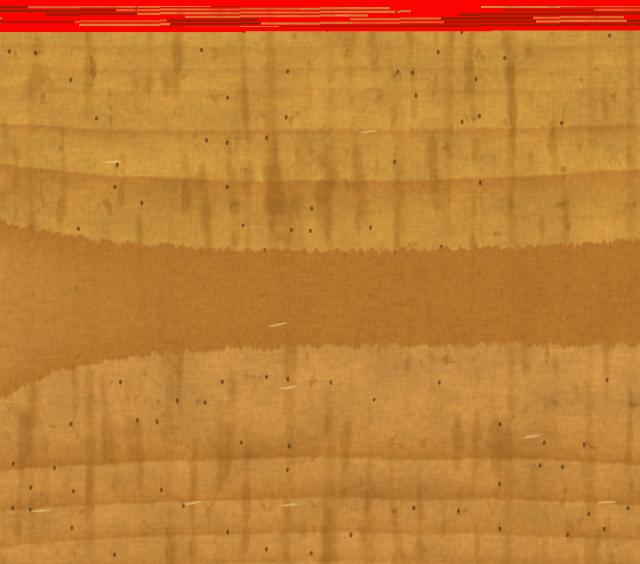
Give the GLSL for this texture, as a Shadertoy shader.

```glsl
const vec3 PALE_TOP = vec3(0.785, 0.575, 0.245);
const vec3 PALE_LOW = vec3(0.785, 0.555, 0.270);
const vec3 LATE_WOOD = vec3(0.695, 0.450, 0.175);
const vec3 STAIN = vec3(0.520, 0.310, 0.085);
const vec3 NICK = vec3(0.900, 0.740, 0.480);
const vec3 RED = vec3(0.985, 0.010, 0.000);

float hash(vec2 p) {
    vec3 q = fract(vec3(p.xyx) * 0.1031);
    q += dot(q, q.yzx + 33.33);
    return fract((q.x + q.y) * q.z);
}

vec2 gradient(vec2 cell) {
    float angle = 6.2832 * hash(cell);
    return vec2(cos(angle), sin(angle));
}

float noise(vec2 p) {
    vec2 i = floor(p), f = fract(p);
    vec2 u = f * f * f * (f * (f * 6.0 - 15.0) + 10.0);
    vec2 e = vec2(1.0, 0.0);
    float low = mix(dot(gradient(i), f), dot(gradient(i + e.xy), f - e.xy), u.x);
    float high = mix(dot(gradient(i + e.yx), f - e.yx), dot(gradient(i + e.xx), f - e.xx), u.x);
    return mix(low, high, u.y);
}

float fbm(vec2 p) {
    float sum = 0.0, amp = 1.0;
    for (int i = 0; i < 4; i++) {
        sum += amp * noise(p);
        p = p * 2.03 + 17.3;
        amp *= 0.55;
    }
    return sum;
}

// Depth below (side = 1) or above (side = -1) a sagging ring edge
float ringDepth(vec2 p, float level, float sag, float flare, float side) {
    float x = 2.0 * p.x - 1.0;
    float edge = level - side * (sag * x * x + flare * exp(-7.0 * p.x));
    return side * (p.y - edge);
}

// Late wood: one sharp edge, then a fade
float ring(float depth, float soft, float fade) {
    return smoothstep(-soft, soft, depth) * exp(-max(depth, 0.0) / fade);
}

// Scattered slanted flecks, one candidate per cell
float flecks(vec2 p, vec2 grid, vec2 size, float chance, float seed) {
    vec2 q = p * grid, cell = floor(q);
    float h = hash(cell + seed);
    vec2 centre = vec2(0.3) + 0.4 * vec2(hash(cell + seed + 5.1), hash(cell + seed + 9.7));
    vec2 d = (fract(q) - centre) / grid;
    d.y += d.x * 0.25 * (h / chance);
    d += 0.3 * size * noise(p * 150.0);
    return step(h, chance) * (1.0 - smoothstep(0.5, 1.1, length(d / size)));
}

vec3 wood(vec2 p) {
    // Ragged ring edges and slow drift
    float rag = 0.010 * noise(p * vec2(75.0, 22.0)) + 0.007 * noise(p * vec2(190.0, 60.0));
    vec2 q = p + vec2(0.0, 0.008 * noise(p * vec2(5.0, 3.0)) + 0.3 * rag);
    vec2 r = p + vec2(0.0, rag);

    // Broad heart band between two flaring edges
    float heartTop = ringDepth(r, 0.445, 0.020, 0.035, 1.0);
    float heartLow = ringDepth(r, 0.612, 0.000, 0.095, -1.0);
    float heart = smoothstep(-0.003, 0.004, heartTop) * smoothstep(-0.004, 0.005, heartLow);
    float innerGlow = exp(-5.0 * p.x) * smoothstep(0.0, 0.07, min(heartTop, heartLow));

    // Narrow rings, mirrored about the heart
    float late = 0.85 * ring(ringDepth(q, 0.322, 0.022, 0.008, 1.0), 0.004, 0.045);
    late += 0.75 * ring(ringDepth(q, 0.233, 0.012, 0.0, 1.0), 0.004, 0.014);
    for (int i = 0; i < 3; i++)
        late += 0.38 * ring(ringDepth(q, 0.083 + 0.039 * float(i), 0.004, 0.0, 1.0), 0.004, 0.010);
    for (int i = 0; i < 4; i++) {
        float k = float(i);
        float level = 0.810 + 0.077 * k - 0.005 * k * k;
        late += (0.95 - 0.1 * k) * ring(ringDepth(q, level, 0.015, 0.012, -1.0), 0.004, 0.036 - 0.005 * k);
    }
    late = max(min(late, 1.1), heart * (1.0 - 0.6 * innerGlow));
    vec3 col = mix(PALE_TOP, PALE_LOW, smoothstep(0.35, 0.65, p.y));
    col = mix(col, LATE_WOOD, late);

    // Vertical stains, blotches and weave
    float bare = 1.0 - 0.78 * heart;
    float streak = smoothstep(0.10, 0.55, noise(p * vec2(48.0, 4.5)) + 0.45 * noise(p * vec2(38.0, 24.0)));
    float column = smoothstep(0.12, 0.5, noise(vec2(p.x * 32.0, p.y * 1.3 + 7.0)));
    float blotch = smoothstep(0.38, 0.85, fbm(p * vec2(38.0, 26.0) + 41.0));
    col = mix(col, STAIN, bare * (0.30 * streak + 0.20 * column + 0.38 * blotch));
    col *= 1.0 + 0.09 * fbm(p * vec2(9.0, 12.0)) * bare + 0.05 * fbm(p * vec2(90.0, 110.0));
    col *= 1.0 + 0.05 * noise(p * vec2(240.0, 70.0)) + 0.035 * noise(p * vec2(20.0, 230.0));

    // Dark pores and pale nicks
    col = mix(col, STAIN * 0.65, 0.65 * bare * flecks(p, vec2(30.0, 26.0), vec2(0.003, 0.005), 0.13, 3.0));
    col = mix(col, NICK, 0.6 * flecks(p, vec2(8.0, 15.0), vec2(0.018, 0.003), 0.07, 27.0));
    return col;
}

// Red strip crossed by thin broken lines that step sideways
vec3 strip(vec2 p, vec3 base, float pixel) {
    float y = p.y + 0.0012 * floor(p.x * 8.0) - 0.003;
    float row = floor(y / 0.0065);
    float dash = floor(p.x * 7.0 + 5.0 * hash(vec2(row, 2.0)));
    float h = hash(vec2(row, dash) + 13.0);
    float offset = abs(fract(y / 0.0065) - 0.5) * 0.0065;
    float line = 1.0 - smoothstep(0.0008, 0.0014 + pixel, offset);
    line *= step(h, 0.8) * step(0.011, p.y) * step(p.y, 0.047);
    vec3 ink = mix(base, vec3(0.45, 0.16, 0.02), step(0.5, h));
    return mix(RED, ink, line * (0.55 + 0.4 * hash(vec2(dash, row))));
}

void mainImage(out vec4 fragColor, in vec2 fragCoord) {
    vec2 p = fragCoord / iResolution.xy;
    p.y = 1.0 - p.y;
    float pixel = 1.0 / iResolution.y;
    vec3 col = wood(p);
    float border = 0.057 - 0.0015 * floor(p.x * 2.6);
    float inside = 1.0 - smoothstep(-0.5 * pixel, 0.5 * pixel, p.y - border);
    col = mix(col, strip(p, col, pixel), inside);
    fragColor = vec4(clamp(col, 0.0, 1.0), 1.0);
}
```
